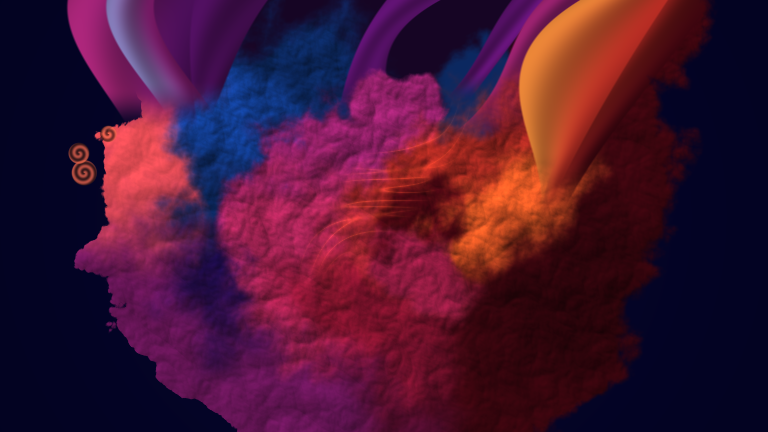
This background is drawn by a WebGL 2 fragment shader. Its source:

```glsl
#version 300 es
precision highp float;
// A billowing cloud of coloured smoke on navy, fed by smooth ribbons from above.
// Soft ellipses in a noise-warped plane colour the smoke, billow noise lights it,
// and ribbons are bands between pairs of cubic edges that hang from the top.
#define WARP 0.17
#define RELIEF 1.9
#define PUFF_SCALE 6.5
#define EDGE_ROUGH 0.11
#define FOLD_GLOW 0.30

uniform vec2 u_resolution;
out vec4 fragColor;

const vec3 NAVY = vec3(.008, .010, .125), INDIGO = vec3(.085, .035, .25);
const vec3 VOID = vec3(.085, .020, .14), BLUE = vec3(.06, .21, .50);
const vec3 PURPLE = vec3(.31, .06, .37), PLUM = vec3(.39, .08, .33);
const vec3 MAGENTA = vec3(.59, .13, .42), ROSE = vec3(.64, .14, .33);
const vec3 CORAL = vec3(.93, .31, .34), CRIMSON = vec3(.49, .07, .17);
const vec3 RED = vec3(.62, .15, .12), ORANGE = vec3(.86, .34, .14);
const vec3 AMBER = vec3(.96, .55, .23), MAROON = vec3(.23, .02, .055);
const vec3 PALE = vec3(.50, .47, .70);

vec2 hashDir(vec2 cell) {
  float a = 6.2832 * fract(sin(dot(cell, vec2(127.1, 311.7))) * 43758.5);
  return vec2(cos(a), sin(a));
}

float gradientNoise(vec2 p) {
  vec2 i = floor(p), f = fract(p), e = vec2(0, 1);
  vec2 u = f * f * f * (f * (f * 6. - 15.) + 10.);
  float low = mix(dot(hashDir(i), f), dot(hashDir(i + e.yx), f - e.yx), u.x);
  float high = mix(dot(hashDir(i + e), f - e), dot(hashDir(i + 1.), f - 1.), u.x);
  return mix(low, high, u.y);
}

// Rounded lobes with sharp creases between them.
float billow(vec2 p) {
  float sum = 0., amp = 1.;
  for (int i = 0; i < 5; i++) {
    sum += amp * abs(gradientNoise(p));
    p = mat2(1.6, 1.2, -1.2, 1.6) * p + 3.7;
    amp *= .48;
  }
  return sum;
}

mat2 turn(float a) { return mat2(cos(a), -sin(a), sin(a), cos(a)); }

float ellipse(vec2 p, vec2 centre, vec2 radius, float angle, float soft) {
  float d = length(turn(angle) * (p - centre) / radius);
  return 1. - smoothstep(1. - soft, 1. + soft, d);
}

void puff(inout vec3 c, vec2 p, vec2 centre, vec2 radius, float angle, float soft, vec3 tint) {
  c = mix(c, tint, ellipse(p, centre, radius, angle, soft));
}

// Cubic through four x values spaced evenly down the ribbon.
float cubicEdge(vec4 x, float t) {
  float u = 3. * t, a = u - 1., b = u - 2., d = u - 3.;
  return dot(x, vec4(-a * b * d / 6., u * b * d / 2., -u * a * d / 2., u * a * b / 6.));
}

void ribbon(inout vec3 c, vec2 p, float depth, vec4 left, vec4 right, vec3 a, vec3 b) {
  float t = clamp((1. - p.y) / depth, 0., 1.), aa = 1.5 / u_resolution.y;
  float l = cubicEdge(left, t), r = cubicEdge(right, t);
  float s = clamp((p.x - l) / max(r - l, .001), 0., 1.);
  float mask = smoothstep(-aa, aa, p.x - l) * smoothstep(-aa, aa, r - p.x);
  float sheen = .92 + .13 * sin(s * 8. + t * 4.);
  c = mix(c, mix(a, b, smoothstep(0., 1., s)) * sheen, mask * (1. - smoothstep(.68, 1., t)));
}

// Signed depth inside the cloud, from edge positions at even heights.
float cloudDepth(vec2 p) {
  float L[9] = float[](.25, .25, .30, .225, .213, .205, .273, .36, .54);
  float R[9] = float[](1.66, 1.60, 1.54, 1.586, 1.556, 1.51, 1.463, 1.45, 1.26);
  float row = clamp((1. - p.y) * 8., 0., 7.999);
  int i = int(row);
  float f = smoothstep(0., 1., fract(row));
  return min(p.x - mix(L[i], L[i + 1], f), mix(R[i], R[i + 1], f) - p.x);
}

void main() {
  vec2 p = (gl_FragCoord.xy - .5 * u_resolution) / u_resolution.y + vec2(.889, .5);
  float h = billow(p * PUFF_SCALE);
  float slope = h - billow((p + vec2(-.005, .007)) * PUFF_SCALE);
  float lit = clamp(1. + RELIEF * slope + .35 * (h - .4), .6, 1.5);
  vec2 w = p + WARP * (vec2(billow(p * 5. + 9.), billow(p * 5. + 23.)) - .4);

  // Smoke body: plum on the left, maroon on the right, dark gaps on top.
  vec3 c = mix(PLUM, MAROON, smoothstep(.72, 1.12, w.x + .15 * w.y)) * mix(1., lit, .7);
  puff(c, w, vec2(.85, .98), vec2(.42, .24), 0., .3, VOID);
  puff(c, w, vec2(.50, .46), vec2(.13, .24), .15, .6, INDIGO * lit);
  puff(c, w, vec2(.30, .62), vec2(.17, .19), 0., .75, CORAL * mix(1., lit, .4));
  puff(c, w, vec2(.64, .81), vec2(.20, .13), .5, .35, BLUE * .75 * lit);
  puff(c, w, vec2(.53, .68), vec2(.11, .13), -.3, .5, BLUE * 1.15 * lit);
  puff(c, w, vec2(.48, .53), vec2(.06, .10), 0., .7, BLUE * .7 * lit);
  puff(c, w, vec2(1.09, .79), vec2(.12, .07), .7, .4, BLUE * .75);

  // Ribbons behind the front puffs.
  ribbon(c, p, .27, vec4(.44, .435, .44, .455), vec4(.62, .565, .525, .49), PURPLE, PURPLE * .75);
  ribbon(c, p, .27, vec4(.895, .838, .803, .782), vec4(1.02, .915, .893, .9), PURPLE * 1.2, PURPLE);
  ribbon(c, p, .24, vec4(1.185, 1.134, 1.088, 1.02), vec4(1.26, 1.2, 1.14, 1.08), PURPLE, PURPLE * 1.3);
  ribbon(c, p, .34, vec4(1.257, 1.185, 1.13, 1.), vec4(1.37, 1.27, 1.23, 1.2), MAGENTA, PLUM);

  // Front puffs: magenta, then red and orange to the right.
  puff(c, w, vec2(.72, .57), vec2(.26, .11), .7, .25, MAGENTA * .9 * lit);
  puff(c, w, vec2(.89, .72), vec2(.11, .11), 0., .2, MAGENTA * lit);
  puff(c, w, vec2(.70, .37), vec2(.17, .22), .2, .3, ROSE * lit);
  puff(c, w, vec2(.84, .26), vec2(.20, .13), -.4, .7, CRIMSON * lit);
  puff(c, w, vec2(1.03, .57), vec2(.29, .13), .65, .4, RED * lit);
  puff(c, w, vec2(1.14, .49), vec2(.20, .09), .65, .65, ORANGE * lit);
  puff(c, w, vec2(.95, .485), vec2(.09, .075), .2, .5, MAROON * 1.2 * lit);
  puff(c, w, vec2(.96, .37), vec2(.13, .07), -.5, .45, mix(CRIMSON, ROSE, .5) * lit);
  puff(c, w, vec2(1.34, .27), vec2(.23, .20), .4, .7, MAROON * .75 * lit);

  // Thin glowing folds that run along the red diagonal.
  vec2 q = turn(.75) * (p - vec2(.89, .56));
  float fold = abs(gradientNoise(vec2(q.x * 4., q.y * 30. + 3. * sin(q.x * 9.))));
  c += FOLD_GLOW * ORANGE * exp(-fold * 14.) * ellipse(p, vec2(.89, .56), vec2(.2, .065), .75, .6);

  // Orange stream over its dark fringe.
  ribbon(c, p, .52, vec4(1.5, 1.4, 1.3, 1.25), vec4(1.65, 1.52, 1.39, 1.29), RED, MAROON);
  ribbon(c, p, .50, vec4(1.343, 1.205, 1.228, 1.25), vec4(1.546, 1.44, 1.345, 1.26), AMBER * .92, RED * 1.1);

  // Navy surround and the ragged silhouette, softer to the right.
  vec3 sky = NAVY + vec3(.014, .009, .05) * exp(-2. * dot(p - vec2(.889, .5), p - vec2(.889, .5)));
  float soft = mix(.004, .025, smoothstep(.7, 1.4, p.x));
  float depth = cloudDepth(p + .3 * (w - p)) + EDGE_ROUGH * (h - .4);
  c = mix(sky, c, smoothstep(-soft, soft, depth));

  // Small curls on the left rim.
  for (int i = 0; i < 3; i++) {
    float k = float(i), radius = .031 - .005 * k;
    vec2 d = p - vec2(.195 + .04 * k * (k - 1.) - .012 * k, .60 + .045 * k);
    float rings = .65 + .35 * sin(length(d) * 420. + atan(d.y, d.x));
    c = mix(c, mix(CORAL, AMBER, .4) * rings, .75 * (1. - smoothstep(radius - .004, radius, length(d))));
  }

  // Left ribbon with its pale stripe, hanging outside the cloud.
  vec4 rim = vec4(.157, .176, .235, .30);
  ribbon(c, p, .30, rim, vec4(.45, .44, .445, .46), MAGENTA * 1.1, PURPLE * .9);
  ribbon(c, p, .27, rim + .09, rim + .20, PALE, PLUM * 1.1);
  fragColor = vec4(clamp(c, 0., 1.), 1.);
}
```
